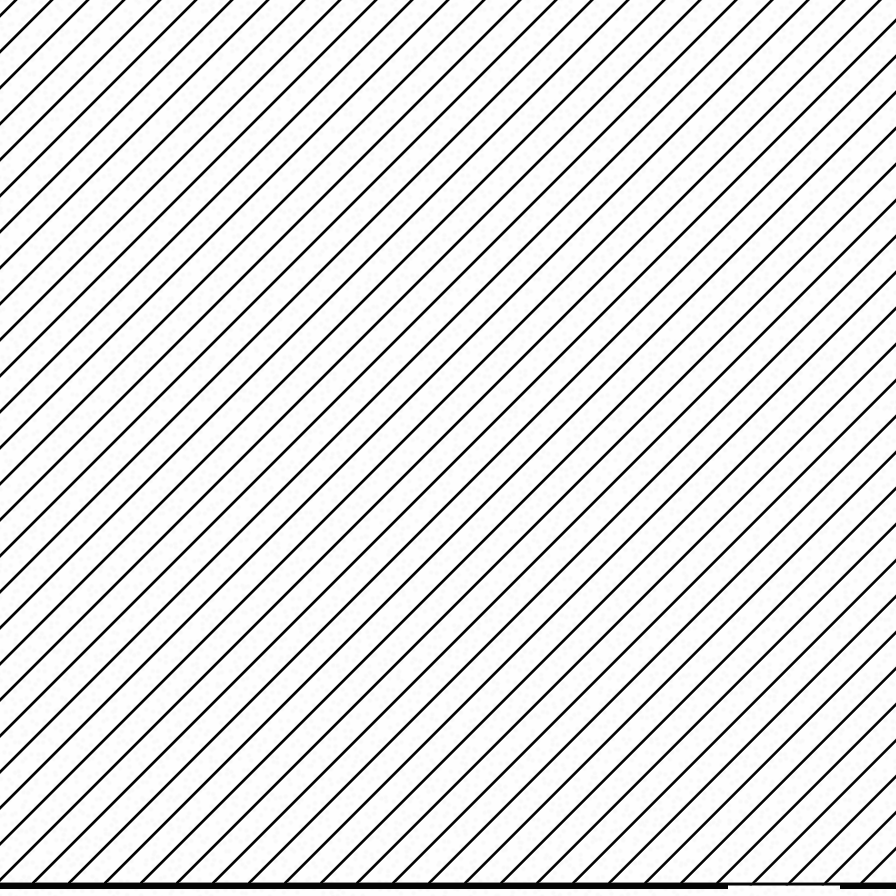
Write a WebGL 1 fragment shader that draws this pattern.

```glsl
precision highp float;

uniform vec2 u_resolution;

vec2 hash2(vec2 cell) {
  vec2 k = vec2(dot(cell, vec2(127.1, 311.7)), dot(cell, vec2(269.5, 183.3)));
  return fract(sin(k) * 43758.55);
}

// Distance to the nearest scattered point, in cell units
float cellular(vec2 p) {
  vec2 cell = floor(p);
  float nearest = 1.0;
  for (int j = -1; j <= 1; j++) {
    for (int i = -1; i <= 1; i++) {
      vec2 neighbor = cell + vec2(float(i), float(j));
      nearest = min(nearest, length(neighbor + hash2(neighbor) - p));
    }
  }
  return nearest;
}

// Distance to the nearest diagonal hatch line
float hatchDistance(vec2 p) {
  float phase = (p.x + 1.0 - p.y) * 24.88 - 1.44;
  return abs(fract(phase + 0.5) - 0.5) / (24.88 * sqrt(2.0));
}

// Antialiased coverage of a signed distance
float coverage(float d, float pixel) {
  return clamp(0.5 - d / pixel, 0.0, 1.0);
}

void main() {
  vec2 uv = gl_FragCoord.xy / u_resolution;
  float pixel = 1.0 / min(u_resolution.x, u_resolution.y);

  // Hatching ends at the baseline rule
  float hatch = coverage(hatchDistance(uv) - 0.0015, pixel);
  hatch *= coverage(0.0115 - uv.y, pixel);

  // Baseline rule with a thinner stretch near its right end
  float notch = coverage(abs(uv.x - 0.875) - 0.0625, pixel);
  float ruleBottom = mix(0.0078, 0.0117, notch);
  float rule = coverage(max(uv.y - 0.0150, ruleBottom - uv.y), pixel);

  // Faint specks on the paper
  float speck = 1.0 - smoothstep(0.1, 0.4, cellular(uv * 110.0));
  vec3 paper = vec3(0.995 - 0.02 * speck);

  vec3 ink = vec3(0.02);
  gl_FragColor = vec4(mix(paper, ink, max(hatch, rule)), 1.0);
}
```
